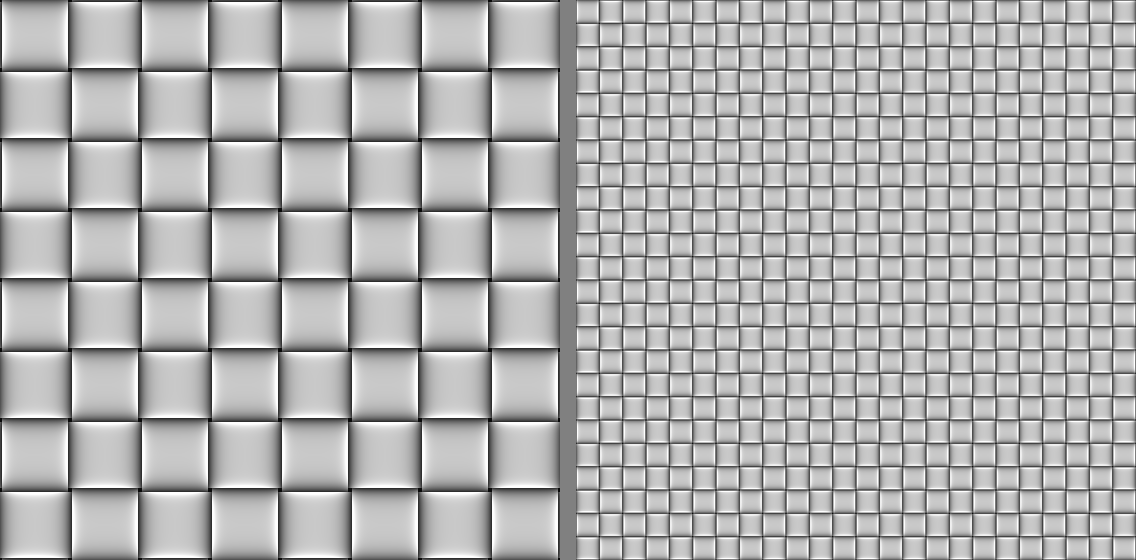
Left: one tile. Right: repeated 3 by 3.
Give the GLSL for this pattern, as a WebGL 2 fragment shader.

```glsl
#version 300 es
precision highp float;
// Plain weave of satin grey bands, eight crossings across and eight down.
// A checkerboard picks which band lies on top; each band glows along its
// sides and darkens toward the ends where it dips under its neighbours.

uniform vec2 u_resolution;
out vec4 fragColor;

const float CELLS = 8.0;            // even, so the checkerboard wraps
const float HALF_WIDTH = 0.472;     // half the band width, in cells
const float HALF_LENGTH = 1.0 - HALF_WIDTH; // visible reach along the band

const vec3 BAND_GREY = vec3(0.79);
const vec3 GAP_BLACK = vec3(0.04);

// Band colour from the distances along and across it, from its crest.
vec3 bandColor(float along, float across) {
    float endDistance = max(HALF_LENGTH - along, 0.0);
    float sideDistance = max(HALF_WIDTH - across, 0.0);
    float shade = 1.0 - exp(-0.18 - 10.0 * endDistance);
    float sheen = 0.5 * exp(-sideDistance / 0.055);
    return min(BAND_GREY * shade * (1.0 + sheen), vec3(1.0));
}

// Soft coverage of a band, one pixel wide at its sides.
float bandMask(float across, float pixel) {
    return 1.0 - smoothstep(-0.5 * pixel, 0.5 * pixel, across - HALF_WIDTH);
}

void main() {
    vec2 grid = gl_FragCoord.xy / u_resolution * CELLS;
    float pixel = CELLS / min(u_resolution.x, u_resolution.y);
    vec2 cell = floor(grid);
    vec2 offset = abs(fract(grid) - 0.5);

    // x runs along the top band, y runs across it
    bool isVertical = mod(cell.x + cell.y, 2.0) > 0.5;
    vec2 local = isVertical ? offset.yx : offset;

    // The crossing band shows beside the top one, over the dark gap
    vec3 color = mix(GAP_BLACK, bandColor(1.0 - local.y, local.x),
                     bandMask(local.x, pixel));
    color = mix(color, bandColor(local.x, local.y), bandMask(local.y, pixel));

    fragColor = vec4(color, 1.0);
}
```
